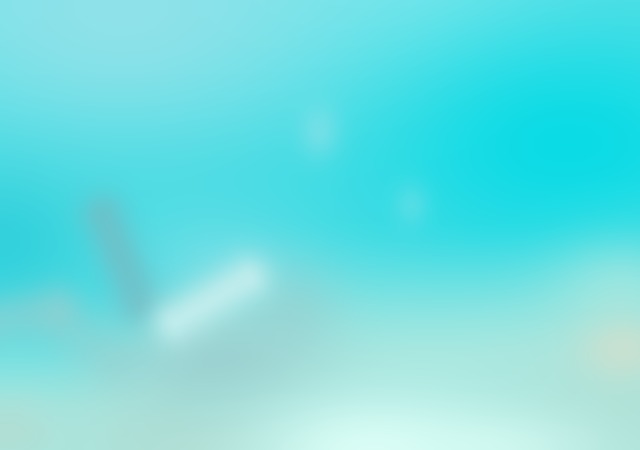
This background is drawn by a Shadertoy shader. Its source:

```glsl
// Draws a blurred turquoise sky over pale mist, with soft grey and white shapes.

// Colours
const vec3 SKY       = vec3(0.28, 0.86, 0.89);
const vec3 SKY_DEEP  = vec3(0.04, 0.86, 0.90);
const vec3 SKY_TOP   = vec3(0.46, 0.90, 0.92);
const vec3 SKY_LEFT  = vec3(0.15, 0.80, 0.85);
const vec3 HAZE      = vec3(0.57, 0.88, 0.91);
const vec3 MIST      = vec3(0.66, 0.91, 0.88);
const vec3 SAGE      = vec3(0.69, 0.87, 0.83);
const vec3 GREY      = vec3(0.60, 0.81, 0.81);
const vec3 SLATE     = vec3(0.45, 0.74, 0.77);
const vec3 PALE      = vec3(0.77, 0.93, 0.93);
const vec3 PEACH     = vec3(0.80, 0.88, 0.81);
const vec3 FOAM      = vec3(0.87, 1.00, 0.97);

// Layout, in canvas heights
const float WIDTH       = 1.422;
const float MIST_TOP    = 0.52;
const float MIST_FULL   = 0.18;
const float MIST_SINK   = 0.15;  // how far the mist drops at the left
const float LIMB_BLUR   = 0.052;
const float STREAK_BLUR = 0.052;

// Soft ellipse
float glow(vec2 p, vec2 centre, vec2 radius) {
    vec2 q = (p - centre) / radius;
    return exp(-dot(q, q));
}

// Soft line from a to b
float streak(vec2 p, vec2 a, vec2 b, float blur) {
    vec2 ab = b - a;
    float along = clamp(dot(p - a, ab) / dot(ab, ab), 0.0, 1.0);
    float d = length(p - a - ab * along) / blur;
    return exp(-d * d);
}

vec3 skyColour(vec2 p) {
    float topLight = smoothstep(0.60, 1.05, p.y)
                   * (1.0 - 0.65 * smoothstep(0.9, WIDTH, p.x));
    vec3 col = mix(SKY, SKY_TOP, topLight);
    col = mix(col, SKY_DEEP, glow(p, vec2(1.26, 0.68), vec2(0.42, 0.25)));
    col = mix(col, SKY_LEFT, 0.7 * glow(p, vec2(0.0, 0.47), vec2(0.20, 0.16)));
    col = mix(col, HAZE, 0.9 * glow(p, vec2(0.27, 0.97), vec2(0.42, 0.27)));

    // Two faint spots of light
    col = mix(col, HAZE, 0.55 * glow(p, vec2(0.710, 0.708), vec2(0.045, 0.06)));
    return mix(col, HAZE, 0.35 * glow(p, vec2(0.914, 0.545), vec2(0.04, 0.05)));
}

vec3 addMist(vec3 col, vec2 p) {
    float height = p.y + MIST_SINK * (1.0 - smoothstep(0.1, 0.6, p.x));
    col = mix(col, MIST, 1.0 - smoothstep(MIST_FULL, MIST_TOP, height));

    // Cloud and warm patch at the right
    col = mix(col, MIST, 0.75 * glow(p, vec2(1.38, 0.34), vec2(0.16, 0.13)));
    col = mix(col, SAGE, 0.7 * glow(p, vec2(1.42, 0.08), vec2(0.30, 0.20)));
    col = mix(col, PEACH, 0.85 * glow(p, vec2(1.385, 0.225), vec2(0.10, 0.07)));

    // Sage ground at the left
    col = mix(col, SAGE, 0.9 * glow(p, vec2(0.40, 0.01), vec2(0.24, 0.12)));
    return mix(col, SAGE, 0.9 * glow(p, vec2(0.02, 0.04), vec2(0.11, 0.08)));
}

vec3 addShapes(vec3 col, vec2 p) {
    // Low grey arch at the left
    col = mix(col, GREY, 0.55 * streak(p, vec2(0.0, 0.29), vec2(0.12, 0.31), 0.06));
    col = mix(col, GREY, 0.40 * streak(p, vec2(0.14, 0.29), vec2(0.25, 0.20), 0.06));

    // Grey mass with a halo above it
    col = mix(col, HAZE, 0.45 * glow(p, vec2(0.48, 0.42), vec2(0.20, 0.11)));
    col = mix(col, GREY, 0.85 * glow(p, vec2(0.49, 0.20), vec2(0.24, 0.13)));
    col = mix(col, GREY, 0.50 * glow(p, vec2(0.65, 0.32), vec2(0.10, 0.10)));

    // Dark limb, then the bright streak
    col = mix(col, SLATE, 0.75 * streak(p, vec2(0.23, 0.52), vec2(0.31, 0.33), LIMB_BLUR));
    col = mix(col, PALE, 0.90 * streak(p, vec2(0.39, 0.285), vec2(0.55, 0.38), STREAK_BLUR));

    // White foam along the bottom
    col = mix(col, FOAM, 0.6 * glow(p, vec2(1.10, 0.0), vec2(0.24, 0.09)));
    return mix(col, FOAM, 0.9 * glow(p, vec2(0.82, -0.01), vec2(0.25, 0.13)));
}

void mainImage(out vec4 fragColor, in vec2 fragCoord) {
    vec2 p = fragCoord / iResolution.xy * vec2(WIDTH, 1.0);
    vec3 col = skyColour(p);
    col = addMist(col, p);
    col = addShapes(col, p);
    fragColor = vec4(col, 1.0);
}
```
